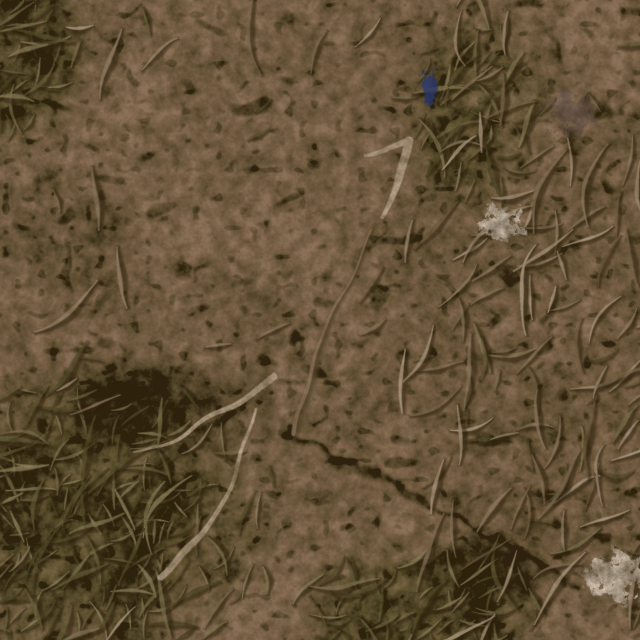
Give the GLSL for this texture, as a WebGL 2 fragment shader.

```glsl
#version 300 es
precision highp float;
uniform vec2 u_resolution;
out vec4 fragColor;

const vec3 SHADOW = vec3(0.18, 0.13, 0.05);
const vec3 UMBER = vec3(0.29, 0.24, 0.14);
const vec3 EARTH = vec3(0.38, 0.31, 0.20);
const vec3 CLAY = vec3(0.45, 0.36, 0.26);
const vec3 DUST = vec3(0.52, 0.42, 0.32);
const vec3 STRAW = vec3(0.67, 0.59, 0.50);
const vec3 MOSS = vec3(0.27, 0.25, 0.12);
const vec3 SAGE = vec3(0.53, 0.48, 0.34);

vec4 hash4(vec2 p) {
  vec4 h = fract(p.xyxy * vec4(0.1031, 0.1030, 0.0973, 0.1099));
  h += dot(h, h.wzxy + 33.33);
  return fract((h.xxyz + h.yzzw) * h.zywx);
}

float gradientAt(vec2 cell, vec2 offset) {
  float a = 6.2832 * hash4(cell).x;
  return dot(vec2(cos(a), sin(a)), offset);
}

float noise(vec2 p) {
  vec2 i = floor(p), f = fract(p), e = vec2(1, 0);
  vec2 u = f * f * (3.0 - 2.0 * f);
  return mix(mix(gradientAt(i, f), gradientAt(i + e, f - e), u.x),
             mix(gradientAt(i + e.yx, f - e.yx), gradientAt(i + 1.0, f - 1.0), u.x), u.y);
}

float fbm(vec2 p) {
  float sum = 0.0, amp = 1.0;
  for (int i = 0; i < 4; i++) {
    sum += amp * noise(p);
    p = mat2(1.6, 1.2, -1.2, 1.6) * p + 7.3;
    amp *= 0.6;
  }
  return sum;
}

float spot(vec2 p, vec2 center, vec2 radius) {
  return 1.0 - smoothstep(0.35, 1.0, length((p - center) / radius));
}

// Cover density: x is living grass, y is dry straw
vec2 litter(vec2 p) {
  float grass = spot(p, vec2(0.11, 0.19), vec2(0.37, 0.27));
  grass = max(grass, spot(p, vec2(0.01, 0.92), vec2(0.14, 0.20)));
  grass = max(grass, spot(p, vec2(0.66, 0.04), vec2(0.23, 0.13)));
  grass = max(grass, 0.8 * spot(p, vec2(0.74, 0.82), vec2(0.14, 0.19)));
  return vec2(grass, 0.05 + 0.7 * spot(p, vec2(0.88, 0.42), vec2(0.38, 0.54)));
}

// Tone 0..4 walks from deep shadow to pale dust
vec3 soilRamp(float tone) {
  vec3 c = mix(SHADOW, UMBER, clamp(tone, 0.0, 1.0));
  c = mix(c, EARTH, clamp(tone - 1.0, 0.0, 1.0));
  c = mix(c, CLAY, clamp(tone - 2.0, 0.0, 1.0));
  return mix(c, DUST, clamp(tone - 3.0, 0.0, 1.4));
}

// Scattered bent blades: coverage, random shade, cast shadow
vec3 strands(vec2 p, float cells, float spread, float width, vec2 pick, float soft) {
  vec2 q = p * cells, home = floor(q);
  vec3 result = vec3(0);
  for (int k = 0; k < 9; k++) {
    vec2 cell = home + vec2(k % 3 - 1, k / 3 - 1);
    vec4 rnd = hash4(cell + cells * 3.7);
    vec2 root = cell + rnd.xy;
    if (rnd.z > dot(litter(root / cells), pick)) continue;
    float a = 0.95 + spread * (rnd.w - 0.5);
    vec2 d = mat2(cos(a), -sin(a), sin(a), cos(a)) * (q - root);
    float reach = 0.4 + 0.5 * fract(rnd.z * 57.0);
    d.y -= (fract(rnd.w * 31.0) - 0.5) * 0.7 * (d.x * d.x - 0.2);
    float thick = width * cells * (1.0 - 0.7 * abs(d.x) / reach);
    float end = abs(d.x) - reach;
    float dist = max(abs(d.y) - thick, end) / cells;
    float under = max(abs(d.y + 2.5 * thick) - thick, end) / cells;
    float cover = 1.0 - smoothstep(-soft, soft, dist);
    if (cover > result.x) result.xy = vec2(cover, fract(rnd.x * 43.0));
    result.z = max(result.z, 1.0 - smoothstep(-soft, 3.0 * soft, under));
  }
  return result;
}

float stroke(vec2 p, vec2 a, vec2 b, float bend, float width, float soft) {
  vec2 ab = b - a, pa = p - a;
  float t = clamp(dot(pa, ab) / dot(ab, ab), 0.0, 1.0);
  vec2 side = vec2(-ab.y, ab.x) * bend * 4.0 * t * (1.0 - t);
  float edge = length(pa - ab * t - side) - width * (1.0 - 0.6 * t);
  return 1.0 - smoothstep(-soft, soft, edge);
}

float scrap(vec2 p, vec2 center, vec2 radius) {
  return 1.0 - smoothstep(0.7, 1.1, length((p - center) / radius) + fbm(p * 45.0));
}

void main() {
  vec2 p = gl_FragCoord.xy / u_resolution;
  float soft = max(0.0016, 0.8 / u_resolution.y);
  float broad = fbm(p * 7.0), grain = fbm(p * 42.0);
  vec2 warped = p + 0.035 * vec2(broad, noise(p * 9.0 + 20.0));
  vec2 swayed = p + 0.012 * vec2(noise(p * 11.0), noise(p * 13.0 + 8.0));
  vec2 cover = litter(warped);

  // Crumbly soil with small pits
  float tone = 3.0 + 1.1 * broad + 1.9 * grain;
  tone -= 2.0 * smoothstep(0.24, 0.48, noise(warped * vec2(26, 34)));
  tone -= 1.6 * smoothstep(0.22, 0.46, noise(p * vec2(54, 66) + 9.0));
  tone -= cover.x * (1.8 - 1.9 * fbm(p * 17.0)) + 0.6 * cover.y;

  // Hollows and a ragged crack
  tone -= 2.3 * spot(warped, vec2(0.26, 0.37), vec2(0.21, 0.09));
  tone -= 2.0 * spot(warped, vec2(0.76, 0.12), vec2(0.13, 0.07));
  tone -= 1.0 * spot(warped, vec2(0.17, 0.60), vec2(0.09, 0.14));
  vec2 ragged = p + 0.015 * vec2(noise(p * 24.0), noise(p * 31.0 + 5.0));
  tone -= 2.5 * stroke(ragged, vec2(0.45, 0.32), vec2(0.90, 0.085), 0.015, 0.007 + 0.01 * broad, 0.005);
  vec3 color = soilRamp(tone) * mix(vec3(1), vec3(0.97, 1.02, 0.92), cover.x);

  // Three sizes of grass, then two of dry straw
  for (int i = 0; i < 5; i++) {
    bool dry = i > 2;
    float size = float(dry ? i - 3 : i);
    vec3 blade = strands(swayed, (dry ? 20.0 : 30.0) - 8.0 * size, dry ? 1.8 : 2.4,
                         (dry ? 0.0025 : 0.002) + 0.0008 * size, dry ? vec2(0.15, 0.75) : vec2(0.9, 0.08), soft);
    vec3 tint = dry ? mix(EARTH, STRAW, blade.y) : mix(MOSS, SAGE, blade.y);
    color = mix(color, SHADOW, 0.55 * blade.z);
    color = mix(color, tint + 0.06 * grain, 0.8 * blade.x);
  }

  // Long stem with a folded tip, and loose stalks
  vec2 foot = vec2(0.458, 0.32), tip = vec2(0.585, 0.64), knee = vec2(0.637, 0.78);
  color = mix(color, UMBER, 0.7 * stroke(swayed, foot + 0.006, tip + 0.006, 0.03, 0.007, 0.005));
  color = mix(color, DUST + 0.08 * grain, 0.8 * stroke(swayed, foot, tip, 0.03, 0.0035, soft));
  float stalk = stroke(swayed, knee, vec2(0.602, 0.66), 0.04, 0.007, soft);
  stalk = max(stalk, stroke(swayed, knee, vec2(0.574, 0.763), 0.04, 0.006, soft));
  stalk = max(stalk, stroke(swayed, vec2(0.25, 0.10), vec2(0.395, 0.36), -0.09, 0.005, soft));
  stalk = max(stalk, stroke(swayed, vec2(0.425, 0.41), vec2(0.21, 0.29), 0.04, 0.005, soft));
  color = mix(color, STRAW + 0.2 * grain, 0.75 * stalk);

  // Stone, pale scraps and a blue fleck
  color = mix(color, vec3(0.37, 0.30, 0.25) + 0.1 * grain, 0.8 * scrap(p, vec2(0.895, 0.825), vec2(0.035)));
  float pale = max(scrap(p, vec2(0.965, 0.10), vec2(0.045, 0.036)), scrap(p, vec2(0.78, 0.65), vec2(0.032, 0.024)));
  color = mix(color, vec3(0.66, 0.61, 0.54) + 0.3 * grain, 0.85 * pale);
  color = mix(color, vec3(0.16, 0.21, 0.42), 0.8 * scrap(p, vec2(0.667, 0.863), vec2(0.012, 0.028)));
  fragColor = vec4(color, 1);
}
```
